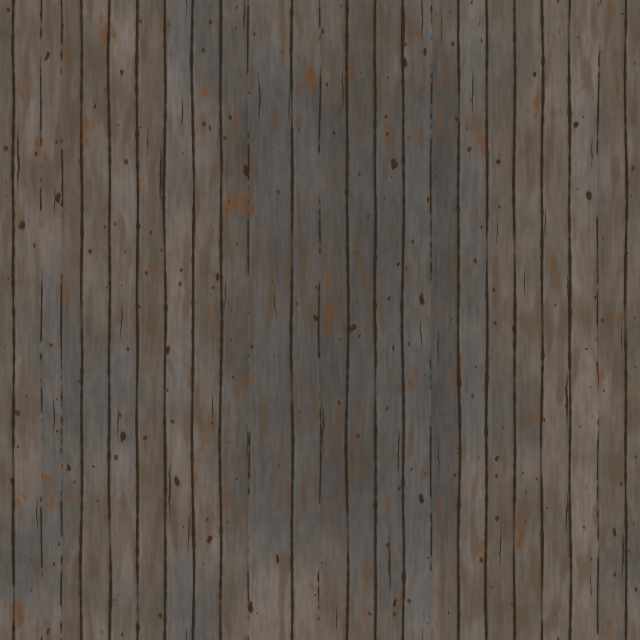
Give the GLSL for this texture, as a Shadertoy shader.

```glsl
// Weathered upright planks, grey brown with a cool dark middle, that tile at the canvas edges.
// Wobbling seams split the boards; periodic gradient noise gives the grain, stains and rust,
// and jittered cells scatter the pits, nail holes and cracks.

const int   SEAMS       = 23;        // seams across the canvas
const int   FAINT_SEAMS = 0x208A06;  // bit k set: seam k is thin and broken
const float FIRST_SEAM  = 0.021;
const float GROUP_SHIFT = 0.024;     // leftward shift of seams 3 to 9
const float SEAM_HALF   = 0.0018;    // half width of a full seam
const float FAINT_HALF  = 0.0009;
const float WOBBLE      = 0.0030;
const float GRAIN       = 0.060;
const float MOTTLE      = 0.045;
const float PLANK_VARY  = 0.030;

const vec3 WARM_WOOD  = vec3(0.385, 0.345, 0.307);
const vec3 PALE_WOOD  = vec3(0.430, 0.390, 0.358);
const vec3 COOL_WOOD  = vec3(0.318, 0.302, 0.286);
const vec3 BLUE_STAIN = vec3(0.335, 0.330, 0.325);
const vec3 BROWN      = vec3(0.345, 0.275, 0.212);
const vec3 RUST       = vec3(0.420, 0.245, 0.130);
const vec3 GAP        = vec3(0.185, 0.150, 0.110);

vec2 hash2(vec2 p) {
    vec3 q = fract(p.xyx * vec3(0.1031, 0.1030, 0.0973));
    q += dot(q, q.yzx + 33.33);
    return fract((q.xx + q.yz) * q.zy);
}

float corner(vec2 cell, vec2 offset, vec2 period, float seed) {
    float a = 6.2832 * hash2(mod(cell, period) + seed).x;
    return dot(vec2(cos(a), sin(a)), offset);
}

// Gradient noise that repeats over the unit square; freq must be whole.
float noise(vec2 uv, vec2 freq, float seed) {
    vec2 p = uv * freq, i = floor(p), f = p - i;
    vec2 u = f * f * f * (f * (f * 6.0 - 15.0) + 10.0), e = vec2(1, 0);
    return 1.4 * mix(
        mix(corner(i, f, freq, seed), corner(i + e, f - e, freq, seed), u.x),
        mix(corner(i + e.yx, f - e.yx, freq, seed), corner(i + 1.0, f - 1.0, freq, seed), u.x), u.y);
}

float seamX(int k, float y) {
    float n = float(k);
    float shift = smoothstep(1.0, 3.0, n) * (1.0 - step(9.5, n));
    float bend = noise(vec2(0.37, y), vec2(1, 5), n * 7.0 + 3.0);
    return FIRST_SEAM + n / float(SEAMS) - GROUP_SHIFT * shift + WOBBLE * bend;
}

// One stretched, ragged spot in some of the cells: x = core, y = soft halo.
vec2 marks(vec2 uv, vec2 grid, vec2 size, float chance, float seed, float px) {
    float column = floor(uv.x * grid.x);
    uv.y = fract(uv.y + hash2(vec2(column, seed)).x);
    vec2 id = floor(uv * grid);
    vec2 place = hash2(id + seed), kind = hash2(id + seed + 51.0);
    vec2 radius = size * mix(0.35, 1.0, kind.y * kind.y);
    vec2 room = max(1.0 - 3.8 * size * grid, 0.0);
    vec2 d = uv - (id + 0.5 + (place - 0.5) * room) / grid;
    d.x += size.x * (1.2 * noise(uv, vec2(30, 32), seed) + 0.6 * noise(uv, vec2(150, 110), seed));
    float l = length(d / radius), aa = px / radius.x;
    return step(kind.x, chance) * vec2(1.0 - smoothstep(1.0 - 0.6 * aa, 1.0 + 0.6 * aa, l),
                                       1.0 - smoothstep(0.6, 1.8, l));
}

void mainImage(out vec4 fragColor, in vec2 fragCoord) {
    vec2 uv = fragCoord / iResolution.xy;
    float px = 1.0 / min(iResolution.x, iResolution.y);

    // Nearest seam, and the plank to the right of the last seam passed
    float seamDist = 1.0, side = 1.0, leftGap = 1.0;
    int seam = 0, plank = 0;
    for (int k = 0; k < SEAMS; k++) {
        float d = uv.x - seamX(k, uv.y);
        float wrapped = d - floor(d + 0.5);
        if (abs(wrapped) < seamDist) { seamDist = abs(wrapped); side = sign(wrapped); seam = k; }
        if (fract(d) < leftGap) { leftGap = fract(d); plank = k; }
    }
    float board = float(plank) * 13.0;
    vec2 tint = hash2(vec2(board, 5.0)) - 0.5;

    // Broad tones: cool middle, pale foot, drifting stains
    float cloud = noise(uv, vec2(5, 4), 11.0);
    float patches = noise(uv, vec2(17, 9), 29.0);
    float x = uv.x + 0.04 * cloud + 0.03 * tint.x;
    float y = uv.y + 0.06 * patches;
    float middle = smoothstep(0.28, 0.40, x) * (1.0 - smoothstep(0.69, 0.76, x));
    middle *= smoothstep(0.08, 0.24, y) * (1.0 - 0.6 * smoothstep(0.78, 1.0, y));
    vec3 color = mix(WARM_WOOD, PALE_WOOD, smoothstep(-0.3, 0.5, patches + 0.8 * tint.y));
    color = mix(color, COOL_WOOD, 0.85 * middle);
    color = mix(color, BLUE_STAIN, 0.6 * smoothstep(0.0, 0.5, cloud + 0.4 * tint.x));
    color += PLANK_VARY * tint.x + 0.02 * noise(uv, vec2(9, 9), 83.0);

    // Grain, mottling and brown streaks along each plank
    float fine = noise(uv, vec2(230, 24), board);
    float coarse = noise(uv, vec2(95, 9), board + 40.0);
    float ragged = noise(uv, vec2(130, 65), 17.0);
    float blotch = noise(uv, vec2(52, 30), 37.0);
    color *= 1.0 + GRAIN * (fine + coarse) + MOTTLE * (ragged + blotch);
    float streak = noise(uv, vec2(60, 13), board + 70.0) + 0.3 * blotch;
    color = mix(color, BROWN, 0.55 * smoothstep(0.15, 0.7, streak - 0.4 * cloud));

    // Rust, strongest where it runs beside seams
    float run = noise(uv, vec2(34, 11), 61.0) + 0.2 * exp(-seamDist / 0.005);
    color = mix(color, RUST, 0.5 * smoothstep(0.5, 0.95, run + 0.4 * ragged + 0.3 * blotch));

    // Pits, nail holes and lengthwise cracks
    vec2 pits = marks(uv, vec2(29, 19), vec2(0.0028, 0.0042), 0.42, 7.0, px);
    vec2 nails = marks(uv, vec2(17, 9), vec2(0.0042, 0.0090), 0.26, 23.0, px);
    vec2 cracks = marks(uv, vec2(25, 6), vec2(0.0017, 0.040), 0.36, 47.0, px);
    color = mix(color, RUST, 0.5 * max(pits.y, nails.y));
    color = mix(color, BROWN, 0.5 * cracks.y);
    color = mix(color, GAP, max(0.6 * pits.x, max(0.8 * nails.x, 0.8 * cracks.x)));

    // Seams: narrow shaded lip, worn light on one side, then the gap itself
    bool faint = ((FAINT_SEAMS >> seam) & 1) == 1;
    float s = float(seam) * 9.0;
    float wear = noise(vec2(0.41, uv.y), vec2(1, 9), s + 90.0);
    float chips = noise(uv, vec2(70, 75), s + 130.0);
    float gash = smoothstep(0.4, 0.65, noise(vec2(0.63, uv.y), vec2(1, 26), s + 170.0));
    float halfWidth = (faint ? FAINT_HALF : SEAM_HALF) * (1.0 + 0.4 * wear + 0.5 * chips + 0.5 * gash);
    float present = faint ? smoothstep(-0.15, 0.15, wear + 0.3 * chips)
                          : 1.0 - 0.5 * smoothstep(0.25, 0.55, -wear);
    float edge = seamDist - halfWidth;
    color *= 1.0 - 0.14 * present * exp(-max(edge, 0.0) / 0.0018);
    color += 0.025 * present * step(0.0, side) * exp(-pow((edge - 0.003) / 0.0015, 2.0));
    color = mix(color, GAP, 0.92 * present * (1.0 - smoothstep(-0.6 * px, 0.6 * px, edge)));

    fragColor = vec4(clamp(color, 0.0, 1.0), 1.0);
}
```
